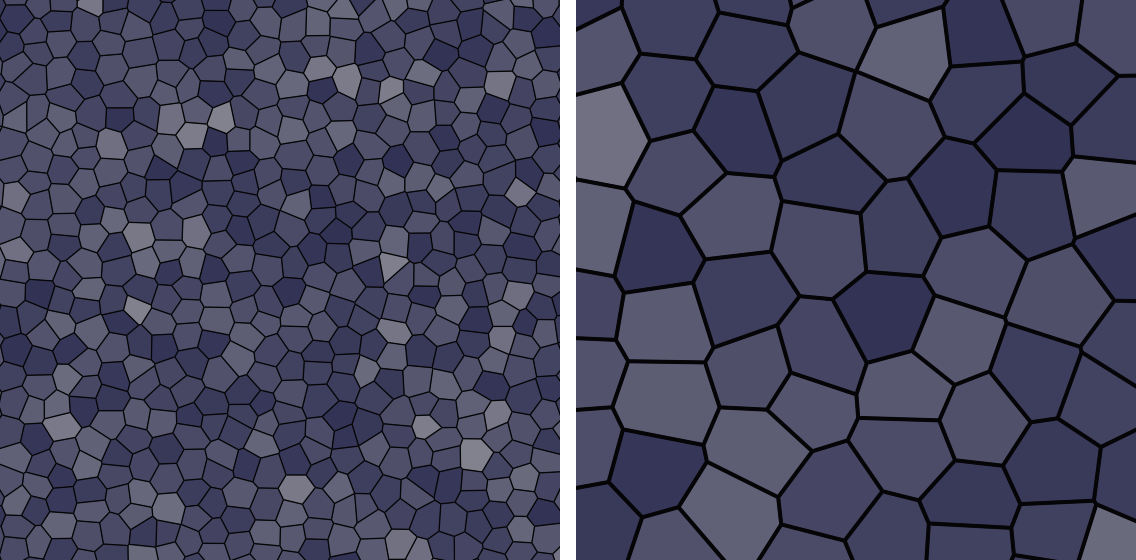
Left: the whole. Right: its middle third, enlarged.
A WebGL 1 fragment shader for this pattern:

```glsl
precision highp float;
// Irregular mosaic of slate-violet polygon tiles parted by thin black joints.

uniform vec2 u_resolution;

const float TILES = 22.0;           // tiles along the canvas height
const float JITTER = 0.62;          // scatter of tile seeds, in grid steps
const float STAGGER = 0.25;         // up and down shift of alternate columns
const float JOINT_HALF = 0.00122;   // half joint width, in canvas heights
const float TONE_DRIFT = 0.15;      // strength of the broad light and dark areas
const float BRIGHT_SHARE = 0.4;     // part of the tone range kept for rare tiles
const float BRIGHT_RARITY = 12.0;   // higher means fewer pale tiles
const vec3 DARK_TILE = vec3(0.197, 0.197, 0.335);
const vec3 PALE_TILE = vec3(0.51, 0.51, 0.56);
const vec3 JOINT = vec3(0.02, 0.02, 0.026);

vec2 hash2(vec2 p) {
  vec3 q = fract(p.xyx * vec3(0.1031, 0.1030, 0.0973));
  q += dot(q, q.yzx + 33.33);
  return fract((q.xx + q.yz) * q.zy);
}

// Seed of a grid cell: staggered by column, then scattered.
vec2 seedPoint(vec2 cell) {
  float shift = STAGGER * (2.0 * mod(cell.x, 2.0) - 1.0);
  return cell + 0.5 + vec2(0.0, shift) + JITTER * (hash2(cell + 17.0) - 0.5);
}

// Tone of a tile from 0 to 1: mostly dark, with a thin tail of pale ones.
float tileTone(vec2 cell) {
  float u = hash2(cell + 71.0).x;
  float tone = mix(u, pow(u, BRIGHT_RARITY), BRIGHT_SHARE);
  float drift = sin(cell.x * 0.62 + 1.3 * sin(cell.y * 0.41))
              * sin(cell.y * 0.53 + 1.7);
  return clamp(tone * (1.0 + TONE_DRIFT * drift), 0.0, 1.0);
}

void main() {
  vec2 p = gl_FragCoord.xy / u_resolution.y * TILES;
  vec2 base = floor(p);

  // Nearest seed decides the tile.
  vec2 tile = base;
  vec2 toSeed = vec2(0.0);
  float nearest = 100.0;
  for (int j = -2; j <= 2; j++) {
    for (int i = -2; i <= 2; i++) {
      vec2 cell = base + vec2(float(i), float(j));
      vec2 d = seedPoint(cell) - p;
      float dist2 = dot(d, d);
      if (dist2 < nearest) {
        nearest = dist2;
        toSeed = d;
        tile = cell;
      }
    }
  }

  // Distance to the closest bisector between this seed and its neighbours.
  float edge = 100.0;
  for (int j = -2; j <= 2; j++) {
    for (int i = -2; i <= 2; i++) {
      vec2 cell = tile + vec2(float(i), float(j));
      vec2 d = seedPoint(cell) - p;
      vec2 across = d - toSeed;
      if (dot(across, across) > 0.0001) {
        edge = min(edge, dot(0.5 * (d + toSeed), normalize(across)));
      }
    }
  }

  // Flat tile colour with a smooth joint.
  float pixel = 1.0 / u_resolution.y;
  float inside = smoothstep(JOINT_HALF - 0.6 * pixel, JOINT_HALF + 0.6 * pixel,
                            edge / TILES);
  vec3 tileColor = mix(DARK_TILE, PALE_TILE, tileTone(tile));
  gl_FragColor = vec4(mix(JOINT, tileColor, inside), 1.0);
}
```
